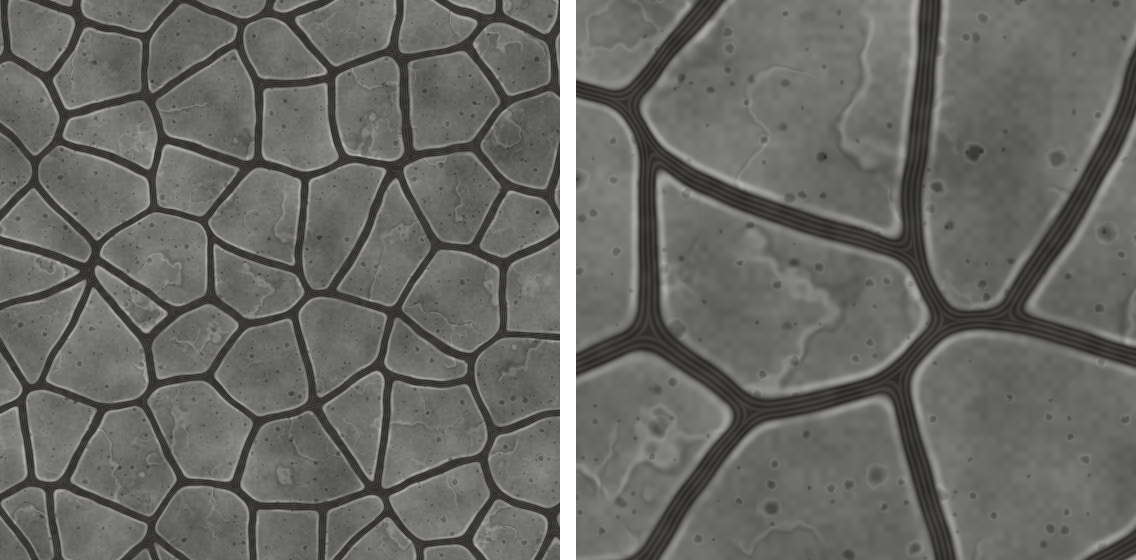
Left: the whole. Right: its middle third, enlarged.
Give the GLSL for this texture, as a three.js fragment shader.

```glsl
// Grey flagstone paving: irregular worn stones with pale rims and dark, grooved joints.
varying vec2 vUv;

vec2 hash2(vec2 p) {
  vec3 q = fract(p.xyx * vec3(0.1031, 0.1030, 0.0973));
  q += dot(q, q.yzx + 33.33);
  return fract((q.xx + q.yz) * q.zy);
}

float noise(vec2 p) {
  vec2 i = floor(p), f = fract(p);
  f = f * f * f * (f * (f * 6.0 - 15.0) + 10.0);
  float low = mix(hash2(i).x, hash2(i + vec2(1.0, 0.0)).x, f.x);
  float high = mix(hash2(i + vec2(0.0, 1.0)).x, hash2(i + 1.0).x, f.x);
  return mix(low, high, f.y);
}

float fbm(vec2 p) {
  float sum = 0.0, amp = 0.5;
  for (int i = 0; i < 5; i++) {
    sum += amp * noise(p);
    p = mat2(1.6, 1.2, -1.2, 1.6) * p + 7.3;
    amp *= 0.5;
  }
  return sum;
}

float smoothMin(float a, float b, float k) {
  float h = max(k - abs(a - b), 0.0) / k;
  return min(a, b) - h * h * k * 0.25;
}

// Seed position relative to p in xy, size weight in z
vec3 seed(vec2 cell, vec2 p) {
  return vec3(cell + 0.08 + 0.84 * hash2(cell + 40.0) - p, 0.26 * hash2(cell + 91.0).x);
}

// Weighted Voronoi stones: rounded distance to the joint in x, stone id in yz
vec3 stones(vec2 p) {
  vec2 base = floor(p), id = base;
  vec3 own = vec3(0.0);
  float nearest = 1e3;
  for (int k = 0; k < 25; k++) {
    vec2 cell = base + vec2(mod(float(k), 5.0), floor((float(k) + 0.5) / 5.0)) - 2.0;
    vec3 s = seed(cell, p);
    float power = dot(s.xy, s.xy) - s.z;
    if (power < nearest) { nearest = power; own = s; id = cell; }
  }
  float edge = 1.0;
  for (int k = 0; k < 25; k++) {
    vec2 cell = base + vec2(mod(float(k), 5.0), floor((float(k) + 0.5) / 5.0)) - 2.0;
    vec3 s = seed(cell, p);
    float gap = length(s.xy - own.xy);
    if (gap > 0.001) {
      float d = (dot(s.xy, s.xy) - s.z - nearest) / (2.0 * gap);
      edge = smoothMin(edge, d, 0.07);
    }
  }
  return vec3(edge, id);
}

// Scattered round pits: dark floor, faint pale lip on the larger ones
float pits(vec2 p, float density) {
  vec2 cell = floor(p), rnd = hash2(cell + 17.0), pick = hash2(cell + 63.0);
  float radius = mix(0.08, 0.26, pick.y * pick.y);
  float d = length(fract(p) - mix(vec2(0.3), vec2(0.7), rnd)) + 0.12 * (noise(p * 5.0) - 0.5);
  float hole = 1.0 - smoothstep(radius * 0.4, radius + 0.06, d);
  float lip = exp(-pow((d - radius - 0.08) / 0.05, 2.0)) * step(0.6, pick.y);
  return step(pick.x, density) * (0.35 * lip - hole);
}

// Embossed wandering cracks: bright crest beside a darker flank
float veins(vec2 p, float width) {
  float n = fbm(p) - 0.48;
  float crest = exp(-pow(n / width, 2.0));
  float flank = exp(-pow((n + 2.0 * width) / width, 2.0));
  return (crest - 0.6 * flank) * smoothstep(0.48, 0.68, noise(p * 1.4 + 31.0));
}

void main() {
  vec2 uv = vUv;
  vec2 bend = vec2(noise(uv * 9.0), noise(uv * 9.0 + 50.0)) - 0.5;
  vec2 wobble = vec2(noise(uv * 38.0), noise(uv * 38.0 + 20.0)) - 0.5;
  vec3 stone = stones((uv + 0.022 * bend + 0.0035 * wobble) * 7.0 + 3.0);
  float d = stone.x / 7.0;
  vec2 p = uv + 5.0 * hash2(stone.yz + 5.0);

  // Stone face: clouds, grain, veins and pits
  float tone = 0.427 + 0.03 * (hash2(stone.yz).x - 0.5);
  tone += 0.20 * (fbm(uv * 7.0) - 0.48) + 0.13 * (fbm(p * 24.0) - 0.48);
  tone += 0.045 * (noise(uv * 210.0) - 0.5);
  tone += 0.085 * veins(p * 8.0, 0.013) + 0.05 * veins(p * 14.0 + 9.0, 0.016);
  tone += 0.11 * pits(p * 46.0, 0.22) + 0.09 * pits(p * 90.0 + 4.0, 0.2);

  // Pale chipped rim, with a soft falloff into the face
  float wear = smoothstep(0.2, 0.7, noise(uv * 32.0 + 11.0));
  tone += (0.05 + 0.10 * wear) * exp(-pow((d - 0.0092) / 0.0022, 2.0));
  tone += 0.022 * exp(-max(d - 0.009, 0.0) / 0.008);

  // Joint: fine lengthwise grooves and grit
  float joint = 0.215 + 0.035 * cos(d * 1900.0) + 0.05 * (noise(uv * 120.0) - 0.5);
  float face = smoothstep(0.0046, 0.0078, d);
  tone = mix(joint, tone, face);

  vec3 tint = mix(vec3(1.03, 0.99, 0.94), vec3(1.0, 0.998, 0.972), face);
  gl_FragColor = vec4(tone * tint, 1.0);
}
```
